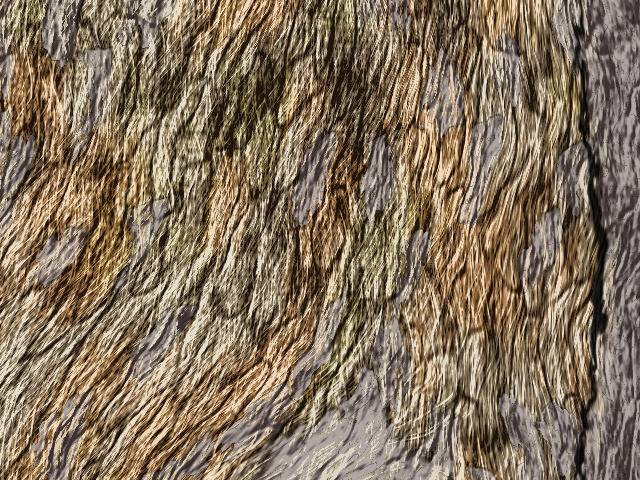
A Shadertoy shader for this texture:

```glsl
#define FIBRE_LAYERS 15
#define FIBRE_DENSITY 60.0
#define RELIEF_GAIN 1.05
#define LIGHT_STEP vec2(-0.004, 0.005)
#define SHADE vec3(0.12, 0.08, 0.05)
#define UMBER vec3(0.33, 0.27, 0.195)
#define TAN vec3(0.50, 0.43, 0.335)
#define STRAW vec3(0.71, 0.64, 0.52)
#define PALE vec3(0.90, 0.87, 0.81)
#define RUST vec3(1.12, 0.95, 0.76)
#define PLATE_DARK vec3(0.24, 0.195, 0.185)
#define PLATE_LIGHT vec3(0.69, 0.65, 0.635)

float hash(vec2 p) {
    return fract(sin(dot(p, vec2(127.1, 311.7))) * 43758.545);
}

float noise(vec2 p) {
    vec2 i = floor(p), f = fract(p);
    f = f * f * (3.0 - 2.0 * f);
    return mix(mix(hash(i), hash(i + vec2(1, 0)), f.x),
               mix(hash(i + vec2(0, 1)), hash(i + vec2(1, 1)), f.x), f.y);
}

// Cellular noise: nearest distance, second distance, cell value
vec3 cellular(vec2 p) {
    vec2 base = floor(p);
    vec3 best = vec3(9.0, 9.0, 0.0);
    for (int y = -1; y <= 1; y++)
    for (int x = -1; x <= 1; x++) {
        vec2 id = base + vec2(x, y);
        vec2 site = id + 0.1 + 0.8 * vec2(hash(id), hash(id + 41.3));
        float d = length(p - site);
        if (d < best.x) best = vec3(d, best.x, hash(id + 7.7));
        else best.y = min(best.y, d);
    }
    return best;
}

// Coordinates across and along the grain: leaning at left, upright at right
vec2 flow(vec2 p) {
    float lean = 0.62 * (1.0 - smoothstep(0.4, 1.2, p.x));
    float sway = 0.020 * sin(p.y * 7.0 + p.x * 5.0)
               + 0.007 * sin(p.y * 17.0 - p.x * 13.0)
               + 0.002 * sin(p.y * 41.0 + p.x * 37.0);
    return vec2(p.x - lean * (p.y - 0.35 * p.y * p.y - 0.3) + sway, p.y);
}

float relief(vec2 q) {
    vec2 ragged = 0.9 * vec2(noise(q * vec2(34, 10)), noise(q * vec2(24, 14) + 5.0));
    vec3 lump = cellular(q * vec2(17, 4.0) + ragged);
    return 0.34 * smoothstep(0.0, 0.3, lump.y - lump.x)
         + 0.30 * noise(q * vec2(42, 10))
         + 0.32 * noise(q * vec2(105, 22))
         + 0.34 * noise(q * vec2(230, 60));
}

// Layers of thin, bent, tapering strands laid over the base tone
float fibres(vec2 q, float base, float upright, float pixel) {
    float tone = base;
    for (int i = 0; i < FIBRE_LAYERS; i++) {
        float k = float(i);
        float size = 1.0 + fract(k * 0.618);
        float tilt = (hash(vec2(k, 3.0)) - 0.5) * mix(1.1, 0.22, upright);
        float bent = q.x + tilt * (q.y - 0.5) + 0.008 * sin(q.y * 15.0 + k * 2.1 + q.x * 9.0);
        vec2 g = vec2(bent * FIBRE_DENSITY, q.y * 5.0) * size + k * 17.3;
        g.y += 9.0 * hash(vec2(floor(g.x), k));
        vec2 id = floor(g), f = fract(g);
        float rnd = hash(id + k * 3.7);
        float centre = 0.5 + 0.27 * sin(f.y * 4.0 + rnd * 6.28);
        float across = (f.x - centre) / (FIBRE_DENSITY * size);
        float taper = smoothstep(0.0, 0.15, f.y) * smoothstep(1.0, 0.8, f.y);
        taper *= step(0.35, hash(id + 19.1));
        float width = mix(0.0006, 0.0019, hash(id + 5.3)) * taper;
        float cover = taper * smoothstep(pixel, -pixel, abs(across) - width);
        float shadow = taper * smoothstep(0.003, 0.0, abs(across - 0.003));
        tone = mix(tone - 0.16 * shadow, base + (rnd - 0.36) * 0.85, cover * 0.9);
    }
    return tone;
}

vec3 barkColour(float t) {
    vec3 c = mix(SHADE, UMBER, smoothstep(0.0, 0.28, t));
    c = mix(c, TAN, smoothstep(0.28, 0.54, t));
    c = mix(c, STRAW, smoothstep(0.54, 0.78, t));
    return mix(c, PALE, smoothstep(0.78, 1.0, t));
}

void mainImage(out vec4 fragColor, in vec2 fragCoord) {
    vec2 p = fragCoord / iResolution.y;
    float pixel = 0.6 / iResolution.y;
    vec2 q = flow(p);
    float upright = smoothstep(0.75, 1.1, p.x);

    // Lit relief with crumbs and deep hollows
    float height = relief(q);
    float slope = height - relief(flow(p + LIGHT_STEP));
    float crumbs = cellular(p * vec2(95, 80)).x - 0.42;
    float hollow = smoothstep(0.58, 0.9, noise(q * vec2(11, 5) + 2.3));
    float base = 0.595 + RELIEF_GAIN * (height - 0.71) + 0.7 * slope
               - 0.4 * crumbs * (1.0 - upright) - 0.22 * hollow;
    float tone = fibres(q, base, upright, pixel);

    // Rusty and mossy streaks, faint in the highlights
    float streak = 0.35 * (noise(q * vec2(60, 14)) - 0.5);
    float warm = smoothstep(0.4, 0.85, noise(q * vec2(8, 5) + 8.0) + streak);
    float moss = smoothstep(0.6, 0.95, noise(q * vec2(7, 4) + 31.0) + streak);
    float tinted = 1.0 - 0.65 * smoothstep(0.6, 0.95, tone);
    vec3 colour = barkColour(tone);
    colour *= mix(vec3(1.0), RUST, warm * tinted);
    colour *= mix(vec3(1.0), vec3(0.97, 1.0, 0.84), moss * tinted);

    // Smooth plates: scattered flakes, a slab below and the strip at right
    float fray = noise(q * vec2(50, 18)) - 0.5 + 0.7 * (noise(q * vec2(150, 45)) - 0.5);
    vec3 flake = cellular(q * vec2(13, 5.5) + 13.0 + 0.3 * fray);
    float scattered = flake.y - flake.x - 0.15 + 0.4 * fray - step(flake.z, 0.74);
    float slab = 1.0 - length((p - vec2(0.72, 0.0)) / vec2(0.19, 0.13)) + 0.35 * fray;
    float edge = p.x - 1.235 - 0.022 * sin(p.y * 6.0 - 1.0) + 0.02 * fray;
    float inside = max(max(scattered, 0.6 * slab), 6.0 * edge);
    float plate = smoothstep(-0.02, 0.04, inside);

    // Plate surface with sheen and fine cracks
    vec3 seams = cellular(q * vec2(26, 13) + 1.2 * fray);
    float sheen = 0.40 * noise(q * vec2(24, 9)) + 0.35 * noise(q * vec2(80, 35))
                + 0.35 * noise(q * vec2(210, 110)) + 1.1 * slope + 0.25 * smoothstep(0.0, 0.3, slab);
    vec3 plateColour = mix(PLATE_DARK, PLATE_LIGHT, smoothstep(0.18, 0.85, sheen));
    plateColour *= mix(0.65, 1.0, smoothstep(0.0, 0.06, seams.y - seams.x));
    float stray = smoothstep(0.62, 0.85, tone) * (1.0 - smoothstep(0.0, 0.05, edge));
    colour *= 1.0 - 0.4 * smoothstep(-0.07, -0.01, inside) * (1.0 - plate);
    colour = mix(colour, plateColour, plate * (1.0 - 0.85 * stray));

    // Dark gap beside the strip
    float gap = 0.003 + 0.012 * smoothstep(0.25, 0.0, abs(p.y - 0.48));
    colour *= 1.0 - 0.85 * smoothstep(gap + 0.006, gap * 0.5, abs(edge + 0.008));

    fragColor = vec4(clamp(colour, 0.0, 1.0), 1.0);
}
```
